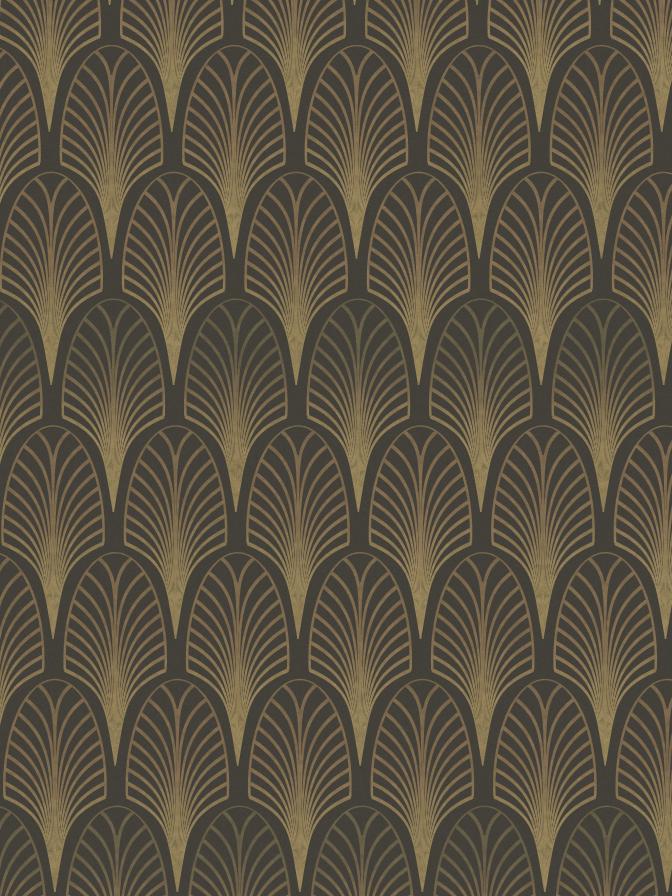
Reproduce this pattern procedurally as a WebGL 1 fragment shader.

```glsl
precision highp float;
// Art deco fans in staggered rows: each is an arch filled with ribs that
// sweep down into one pointed stem. Ribs are power curves, drawn by distance;
// every fourth row fades to olive towards its top, over a fine grain.

uniform vec2 u_resolution;

// Lengths are in column widths.
#define COLUMNS 5.486
#define ROW_PITCH 1.035
#define ORIGIN vec2(0.448, 0.029)
#define ROW_SHIFT 0.4924
#define ARCH_RADII vec2(0.419, 0.872)
#define RIBS 9
#define LOWEST_RIB 0.781
#define RIB_STEP 0.1143
#define GROUND vec3(0.265, 0.252, 0.226)
#define GOLD vec3(0.575, 0.505, 0.345)
#define BRONZE vec3(0.49, 0.41, 0.30)
#define FADED vec3(0.40, 0.365, 0.275)

float hash(vec2 p) {
  return fract(sin(dot(p, vec2(127.1, 311.7))) * 43758.5453);
}

float noise(vec2 p) {
  vec2 cell = floor(p);
  vec2 f = fract(p);
  f = f * f * (3.0 - 2.0 * f);
  float low = mix(hash(cell), hash(cell + vec2(1.0, 0.0)), f.x);
  float high = mix(hash(cell + vec2(0.0, 1.0)), hash(cell + 1.0), f.x);
  return mix(low, high, f.y);
}

// Coverage of a line of the given half width at distance d.
float stroke(float d, float halfWidth, float pixel) {
  return clamp((halfWidth - abs(d)) / pixel + 0.5, 0.0, 1.0);
}

// Approximate signed distance to the arch ellipse.
float archDistance(vec2 p) {
  vec2 q = p - vec2(0.0, ARCH_RADII.y);
  float e = length(q / ARCH_RADII);
  float slope = length(q / (ARCH_RADII * ARCH_RADII));
  return (e - 1.0) * e / max(slope, 0.001);
}

// Half width of the arch at a height above the stem tip.
float archHalfWidth(float height) {
  float v = (height - ARCH_RADII.y) / ARCH_RADII.y;
  return ARCH_RADII.x * sqrt(max(1.0 - v * v, 0.0));
}

// One rib, from the stem tip out to its end on the arch.
float rib(vec2 p, float index, float pixel) {
  float s = index / float(RIBS - 1);
  float endHeight = LOWEST_RIB + RIB_STEP * index;
  float endX = archHalfWidth(endHeight);
  float t = clamp(p.y / endHeight, 0.0, 1.2);
  float spread = 0.3 * (1.0 - s * s);
  float power = 6.0 + 10.0 * pow(s, 8.0);
  float bend = (1.0 - spread) * pow(t, power - 1.0);
  float x = endX * (spread * t + bend * t);
  float slope = endX / endHeight * (spread + bend * power);
  float d = (abs(p.x) - x) / sqrt(1.0 + slope * slope);
  return stroke(d, mix(0.005, 0.0155, t * t), pixel);
}

// Line coverage of a fan whose stem tip is at the origin.
float fan(vec2 p, float pixel) {
  float lines = 0.0;
  for (int i = 0; i < RIBS; i++) {
    lines = max(lines, rib(p, float(i), pixel));
  }
  float stemTop = LOWEST_RIB + 6.3 * RIB_STEP;
  float stem = stroke(p.x, 0.007, pixel);
  stem *= clamp((stemTop - p.y) / pixel + 0.5, 0.0, 1.0);
  lines = max(lines, stem);

  float edge = archDistance(p);
  lines *= clamp(0.5 - edge / pixel, 0.0, 1.0);
  float thinning = smoothstep(1.5, 1.74, p.y);
  float outline = stroke(edge + 0.006, mix(0.010, 0.006, thinning), pixel);
  outline *= clamp((p.y - LOWEST_RIB) / pixel + 0.5, 0.0, 1.0);
  return max(lines, outline) * step(0.0, p.y);
}

void main() {
  float pixel = COLUMNS / u_resolution.x;
  vec2 p = gl_FragCoord.xy * pixel;
  float baseRow = floor((p.y - ORIGIN.y) / ROW_PITCH);
  float grain = hash(floor(p * 70.0)) - 0.5;
  float wear = noise(p * 22.0) - 0.5;
  vec3 color = GROUND + 0.012 * grain;

  // A fan is nearly two rows tall, so two rows reach each point.
  for (int k = 0; k < 2; k++) {
    float row = baseRow - float(k);
    float across = p.x - ORIGIN.x - row * ROW_SHIFT + 0.5;
    vec2 local = vec2(fract(across) - 0.5, p.y - ORIGIN.y - row * ROW_PITCH);

    // Gold at the stem, bronze above, olive in the faded rows.
    vec3 metal = mix(GOLD, BRONZE, smoothstep(0.4, 1.2, local.y));
    float fadedRow = 1.0 - step(0.5, mod(row + 1.0, 4.0));
    float fade = mix(0.3 * smoothstep(1.4, 1.75, local.y),
                     smoothstep(0.75, 1.4, local.y), fadedRow);
    metal = mix(metal, FADED, fade);
    float tone = 0.04 * (hash(vec2(floor(across), row)) - 0.5);
    metal *= 1.0 + tone + 0.10 * wear + 0.06 * grain;
    color = mix(color, metal, fan(local, pixel));
  }
  gl_FragColor = vec4(color, 1.0);
}
```
